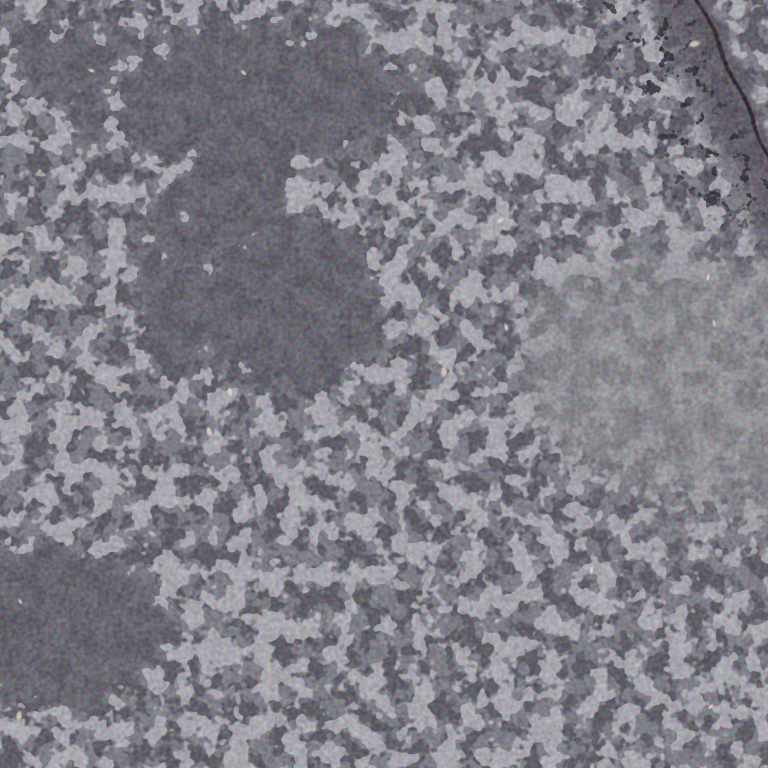
Write a Shadertoy shader that draws this texture.

```glsl
vec2 hash2(vec2 p) {
    vec3 q = fract(p.xyx * vec3(0.1031, 0.1030, 0.0973));
    q += dot(q, q.yzx + 33.33);
    return fract((q.xx + q.yz) * q.zy);
}

float gradDot(vec2 cell, vec2 corner, vec2 f) {
    float a = 6.2832 * hash2(cell + corner).x;
    return dot(vec2(cos(a), sin(a)), f - corner);
}

float gradientNoise(vec2 p) {
    vec2 i = floor(p), f = p - i;
    vec2 u = f * f * f * (f * (f * 6.0 - 15.0) + 10.0);
    return mix(mix(gradDot(i, vec2(0, 0), f), gradDot(i, vec2(1, 0), f), u.x),
               mix(gradDot(i, vec2(0, 1), f), gradDot(i, vec2(1, 1), f), u.x), u.y);
}

float fbm(vec2 p) {
    float sum = 0.0, amp = 1.0;
    for (int i = 0; i < 3; i++) {
        sum += amp * gradientNoise(p);
        p = mat2(1.6, 1.2, -1.2, 1.6) * p + 17.3;
        amp *= 0.6;
    }
    return sum;
}

// Approximate signed distance to an ellipse
float ellipse(vec2 p, vec2 center, vec2 radii) {
    return (length((p - center) / radii) - 1.0) * min(radii.x, radii.y);
}

void mainImage(out vec4 fragColor, in vec2 fragCoord) {
    vec2 p = fragCoord / iResolution.xy;
    float grain = fbm(p * 30.0 + 5.0);
    float shade = fbm(p * 34.0 + 71.0);
    float broad = fbm(p * 5.0 + 40.0);

    // Large dark patches with ragged borders
    float patchDist = ellipse(p, vec2(0.32, 0.88), vec2(0.21, 0.09));
    patchDist = min(patchDist, ellipse(p, vec2(0.10, 0.92), vec2(0.09, 0.05)));
    patchDist = min(patchDist, ellipse(p, vec2(0.31, 0.75), vec2(0.07, 0.08)));
    patchDist = min(patchDist, ellipse(p, vec2(0.37, 0.61), vec2(0.12, 0.11)));
    patchDist = min(patchDist, ellipse(p, vec2(0.24, 0.62), vec2(0.05, 0.10)));
    patchDist = min(patchDist, ellipse(p, vec2(0.07, 0.18), vec2(0.14, 0.095)));
    patchDist += 0.03 * broad + 0.022 * grain;
    float darkPatch = 1.0 - smoothstep(-0.015, 0.02, patchDist);

    // Worn, smooth area on the right
    float wornDist = ellipse(p, vec2(0.90, 0.51), vec2(0.19, 0.18)) + 0.07 * broad;
    float worn = 1.0 - smoothstep(-0.06, 0.05, wornDist);

    // Three mineral tones
    vec3 darkTone = vec3(0.375, 0.37, 0.405);
    vec3 midTone = vec3(0.495, 0.495, 0.53);
    vec3 lightTone = vec3(0.66, 0.655, 0.685);
    vec3 color = mix(darkTone, midTone, smoothstep(-0.22, 0.08, shade + 0.25 * grain));
    color = mix(color, darkTone + 0.02 + 0.04 * shade, 0.85 * darkPatch);
    float lightMask = smoothstep(-0.03, 0.18, grain + 0.12 * broad - 0.9 * darkPatch);
    color = mix(color, lightTone + 0.04 * shade, lightMask);
    float streaks = gradientNoise(p * vec2(90.0, 25.0)) + grain;
    color = mix(color, vec3(0.55, 0.55, 0.57) + 0.05 * streaks, 0.8 * worn);

    // Dark seam with a thin crack in the upper right corner
    float seam = dot(p - vec2(0.92, 0.97), vec2(0.90, 0.43));
    seam += 0.012 * gradientNoise(p * 14.0);
    float band = smoothstep(-0.07, -0.035, seam + 0.02 * grain)
               * (1.0 - smoothstep(0.01, 0.03, seam + 0.02 * shade));
    color = mix(color, vec3(0.37, 0.35, 0.39), 0.85 * band);
    float crack = 1.0 - smoothstep(0.001, 0.004, abs(seam));
    color = mix(color, vec3(0.16, 0.14, 0.16), 0.8 * crack);

    // Black pits beside the seam
    float pitZone = smoothstep(-0.19, -0.09, seam) * (1.0 - smoothstep(-0.03, 0.0, seam))
                  * smoothstep(0.64, 0.76, p.y);
    float pits = smoothstep(0.22, 0.42, fbm(p * 48.0 + 9.0));
    color = mix(color, vec3(0.20, 0.20, 0.23), 0.85 * pits * pitZone);

    // Scattered bright glints
    for (int i = 0; i < 14; i++) {
        vec2 seed = hash2(vec2(float(i) * 7.0 + 3.0, 19.0));
        vec2 shape = hash2(vec2(float(i) * 5.0 + 1.0, 43.0));
        float angle = 3.1416 * shape.x;
        vec2 d = mat2(cos(angle), -sin(angle), sin(angle), cos(angle)) * (p - seed);
        float radius = mix(0.002, 0.005, shape.y * shape.y);
        float glint = 1.0 - smoothstep(0.4, 1.4, length(d / vec2(1.8, 1.0)) / radius);
        color = mix(color, vec3(0.90, 0.83, 0.80), 0.8 * glint);
    }

    // Fine sensor noise, partly independent per channel
    vec2 q = p * 190.0;
    vec3 chroma = vec3(gradientNoise(q), gradientNoise(q + 311.0), gradientNoise(q + 577.0));
    color += 0.12 * chroma + 0.06 * gradientNoise(p * 120.0 + 91.0);
    fragColor = vec4(clamp(color, 0.0, 1.0), 1.0);
}
```
